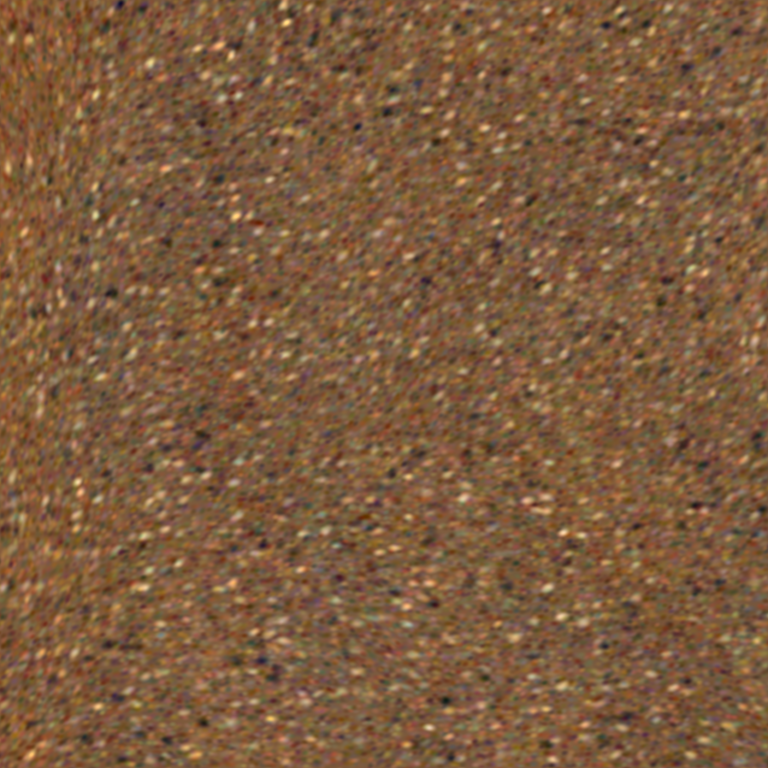
Give the GLSL for this texture, as a Shadertoy shader.

```glsl
const vec3 BASE_BROWN = vec3(0.480, 0.347, 0.235);
const vec3 GLINT_GAIN = vec3(0.34, 0.34, 0.27);
const vec3 PIT_LOSS = vec3(0.26, 0.17, 0.07);

// Colour axes along which grains vary
const vec3 LIGHT_AXIS = vec3(1.0, 0.95, 0.75);
const vec3 WARM_AXIS = vec3(0.75, 0.05, -0.60);
const vec3 TINT_AXIS = vec3(0.30, -0.50, 0.30);
const vec3 AXIS_GAIN = vec3(0.105, 0.095, 0.085);

// Cells per canvas height, and grain half length and half width
const float COARSE_CELLS = 84.0;
const float FINE_CELLS = 130.0;
const float GLINT_CELLS = 44.0;
const float PIT_CELLS = 40.0;
const vec2 COARSE_SIZE = vec2(0.0074, 0.0045);
const vec2 FINE_SIZE = vec2(0.0048, 0.0034);
const vec2 GLINT_SIZE = vec2(0.0086, 0.0052);
const vec2 PIT_SIZE = vec2(0.0095, 0.0065);

const float GLINT_SHARE = 0.60;
const float PIT_SHARE = 0.30;
const float PATCH_SCALE = 7.0;
const float PATCH_GAIN = 0.05;

vec4 hash4(vec2 p) {
    vec4 q = fract(p.xyxy * vec4(0.1031, 0.1030, 0.0973, 0.1099));
    q += dot(q, q.wzxy + 33.33);
    return fract((q.xxyz + q.yzzw) * q.zywx);
}

float valueNoise(vec2 p) {
    vec2 cell = floor(p);
    vec2 f = fract(p);
    f = f * f * (3.0 - 2.0 * f);
    float low = mix(hash4(cell).x, hash4(cell + vec2(1.0, 0.0)).x, f.x);
    float high = mix(hash4(cell + vec2(0.0, 1.0)).x, hash4(cell + 1.0).x, f.x);
    return mix(low, high, f.y);
}

// Grain direction: level at the bottom, rising above, steep at the left edge
float grainAngle(vec2 p) {
    float rise = 0.62 * smoothstep(0.05, 0.65, p.y);
    float steep = 0.85 * (1.0 - smoothstep(0.02, 0.26, p.x));
    return rise + steep + 0.5 * (valueNoise(p * 6.0 + 40.0) - 0.5);
}

// Oriented soft grains: xyz is signed random weight, w is sparse coverage
vec4 grainLayer(vec2 p, float cells, vec2 size, float share, float seed) {
    vec4 total = vec4(0.0);
    vec2 home = floor(p * cells);
    for (int j = -1; j <= 1; j++) {
        for (int i = -1; i <= 1; i++) {
            vec2 cell = home + vec2(i, j);
            vec4 place = hash4(cell + seed);
            vec4 tone = hash4(cell + seed + 57.3);
            vec2 center = (cell + 0.2 + 0.6 * place.xy) / cells;
            float angle = grainAngle(center) + 0.7 * (place.z - 0.5);
            float c = cos(angle);
            float s = sin(angle);
            vec2 d = mat2(c, -s, s, c) * (p - center);
            d /= size * mix(0.75, 1.0, place.w);
            float bell = max(0.0, 1.0 - dot(d, d) / 3.5);
            bell *= bell * bell;
            float strength = smoothstep(1.0 - share, 1.0, tone.w);
            total += bell * vec4(2.0 * tone.xyz - 1.0, strength);
        }
    }
    return total;
}

void mainImage(out vec4 fragColor, in vec2 fragCoord) {
    vec2 uv = fragCoord / iResolution.y;

    // Broad patches of lighter, darker and warmer ground
    float patches = valueNoise(uv * PATCH_SCALE + 3.0);
    patches = 0.6 * patches + 0.4 * valueNoise(uv * PATCH_SCALE * 2.7 + 19.0) - 0.5;
    float warmth = valueNoise(uv * PATCH_SCALE + 71.0) - 0.5;
    warmth += 0.8 * (1.0 - smoothstep(0.0, 0.16, uv.x));
    vec3 color = BASE_BROWN + PATCH_GAIN * patches * LIGHT_AXIS;
    color += 0.045 * warmth * WARM_AXIS;

    // Dense mottled grain at two sizes
    vec3 grain = grainLayer(uv, COARSE_CELLS, COARSE_SIZE, 1.0, 11.0).xyz;
    grain += 0.85 * grainLayer(uv, FINE_CELLS, FINE_SIZE, 1.0, 233.0).xyz;
    grain *= AXIS_GAIN;
    color += grain.x * LIGHT_AXIS + grain.y * WARM_AXIS + grain.z * TINT_AXIS;

    // Clustered pale glints and scattered dark pits
    vec4 glint = grainLayer(uv, GLINT_CELLS, GLINT_SIZE, GLINT_SHARE, 401.0);
    float cluster = mix(0.55, 1.3, valueNoise(uv * 14.0 + 90.0));
    color += cluster * glint.w * (GLINT_GAIN + 0.12 * glint.y * WARM_AXIS);
    color -= PIT_LOSS * grainLayer(uv, PIT_CELLS, PIT_SIZE, PIT_SHARE, 619.0).w;

    fragColor = vec4(clamp(color, 0.0, 1.0), 1.0);
}
```
